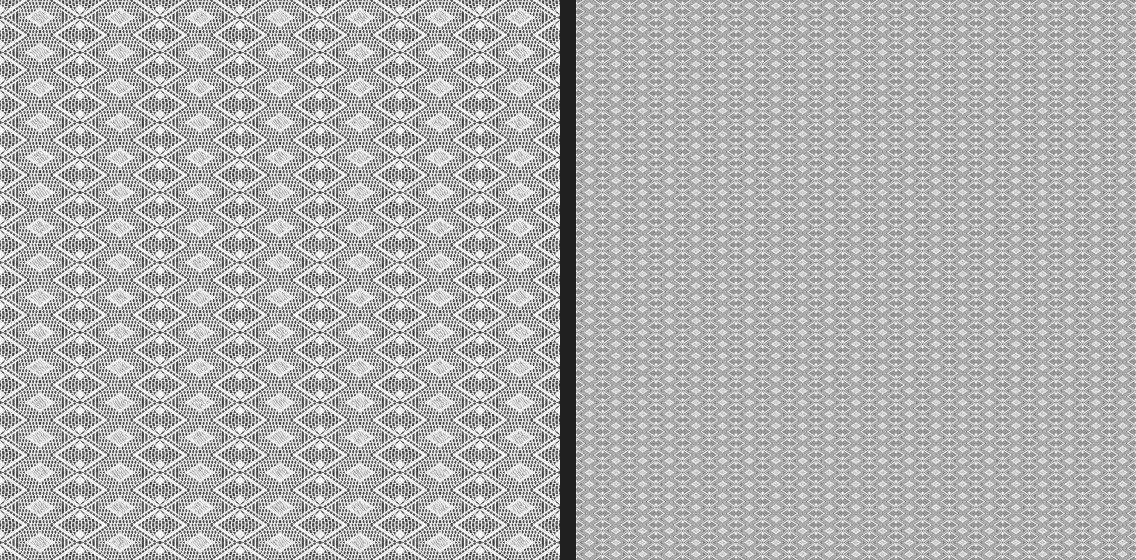
Left: one tile. Right: repeated 3 by 3.
Write a three.js fragment shader that draws this pattern.

```glsl
varying vec2 vUv;

const vec2 REPEATS = vec2(7.0, 16.0);
const vec2 HALF_CELL = vec2(82.0, 36.0);  // lace units, 1148 across the canvas
const float SLOPE = 1.47;                 // run over rise of the zigzag
const float SOFT = 1.4;
const vec3 THREAD = vec3(0.965);
const vec3 HOLE = vec3(0.22);

float hash(vec2 p) {
  return fract(sin(dot(p, vec2(127.1, 311.7))) * 43758.5453);
}

// Value noise that wraps after a whole number of lattice steps
float wrapNoise(vec2 p, vec2 wrap) {
  vec2 i = floor(p);
  vec2 f = fract(p);
  f = f * f * (3.0 - 2.0 * f);
  vec2 a = mod(i, wrap);
  vec2 b = mod(i + 1.0, wrap);
  return mix(mix(hash(a), hash(vec2(b.x, a.y)), f.x),
             mix(hash(vec2(a.x, b.y)), hash(b), f.x), f.y);
}

float inside(float d, float soft) {
  return smoothstep(soft, -soft, d);
}

float roundBox(vec2 p, vec2 halfSize, float radius) {
  vec2 d = abs(p) - halfSize + radius;
  return length(max(d, 0.0)) + min(max(d.x, d.y), 0.0) - radius;
}

// Columns of rounded holes, every second column shifted by half a step
float holes(vec2 p, vec2 period, vec2 halfSize, float soft) {
  float column = floor(p.x / period.x);
  p.y += 0.5 * period.y * mod(column, 2.0);
  vec2 q = mod(p, period) - 0.5 * period;
  return inside(roundBox(q, halfSize, 1.7), soft);
}

// Bent columns of holes and two solid lozenges inside the large diamond
float largeDiamond(vec2 q, float soft) {
  float bend = q.x + 0.012 * q.y * q.y;
  float mesh = holes(vec2(bend + 3.5, q.y + 4.5), vec2(7.0, 9.0), vec2(2.4, 3.7), soft);
  float lozenge = (q.x / 11.0 + abs(q.y - 19.0) / 10.0 - 1.0) * 7.0;
  return mesh * (1.0 - inside(lozenge, soft));
}

// Upright holes stepping along the zigzag, with tall bars in the side wedges
float zigzagMesh(vec2 a, float n, float soft) {
  float lean = a.x - 0.25 * a.y;
  float upright = holes(vec2(lean + 3.3, (n - 7.2) * 1.2), vec2(6.6, 8.6), vec2(1.95, 3.3), soft);
  float barX = mod(a.x - 43.0, 7.5) - 3.75;
  float bars = inside(abs(barX) - 2.2, soft) * inside(9.5 - n, soft);
  return mix(upright, bars, inside(42.5 - a.x, soft));
}

// Round holes strung beside the zigzag, forming a cross at each node
float beadChain(vec2 a, float n, float stretch, float soft) {
  float along = (SLOPE * (HALF_CELL.x - a.x) + a.y) / stretch;
  vec2 q = vec2(mod(along, 7.1) - 3.55, n - 4.2);
  return inside(roundBox(q, vec2(2.7, 2.1), 1.9), soft);
}

// Scratchy diagonal threads filling the small diamond
float hatch(vec2 p, float seed, float rough) {
  float strokes = 0.5 + 0.5 * sin(p.x * 1.1 + p.y * 0.8 + rough * 5.0 + seed * 6.283);
  return 0.04 + 0.48 * strokes * (0.4 + 0.6 * rough);
}

void main() {
  vec2 grid = vUv * REPEATS;
  vec2 p = (fract(grid) - 0.5) * 2.0 * HALF_CELL;
  vec2 a = abs(p);
  float seed = hash(mod(floor(grid), REPEATS) + 3.0);
  float grain = wrapNoise(vUv * 256.0, vec2(256.0));

  // Signed distance from the zigzag, positive toward the small diamond
  float stretch = length(vec2(1.0, SLOPE));
  float n = (HALF_CELL.x - SLOPE * a.y - a.x) / stretch;

  // Openwork on both sides of the solid zigzag
  float hole = largeDiamond(HALF_CELL - a, SOFT) * inside(n + 3.8, SOFT);
  hole += zigzagMesh(a, n, SOFT) * inside(7.5 - n, SOFT) * inside(n - 29.5, SOFT);
  hole += beadChain(a, n, stretch, SOFT);

  // Small diamond filling and the knot where zigzags cross
  hole += hatch(p, seed, grain) * inside(34.0 - n, SOFT);
  hole = max(hole, inside(length(a - vec2(HALF_CELL.x, 0.0)) - 3.6, SOFT));

  // Uneven yarn
  float uneven = wrapNoise(vUv * vec2(160.0, 200.0), vec2(160.0, 200.0));
  hole *= 0.8 + 0.2 * uneven;
  vec3 color = mix(THREAD - 0.08 * grain * grain, HOLE, clamp(hole, 0.0, 1.0));
  gl_FragColor = vec4(color, 1.0);
}
```
